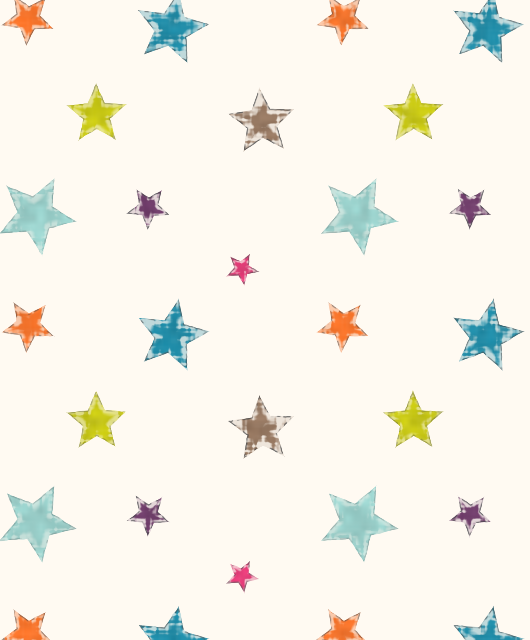
Reproduce this pattern procedurally as a Shadertoy shader.

```glsl
// Worn, hand-stamped five-pointed stars in seven colours on cream cloth.
// Each colour repeats on its own grid; a folded-angle distance gives the star,
// and crossed thread noise frays the paint and breaks the thin dark outline.

const float TAU = 6.2831853;
const float ROW_STEP = 0.480;    // vertical repeat, in canvas heights
const float COLUMN_STEP = 0.492; // usual horizontal repeat
const float WIDE_STEP = 0.503;   // repeat of the aqua and plum stars
const vec3 CLOTH = vec3(1.0, 0.98, 0.95);
const vec3 PENCIL = vec3(0.27, 0.28, 0.29);

float hash(vec2 p) {
    return fract(sin(dot(p, vec2(127.1, 311.7))) * 43758.5453);
}

float noise(vec2 p) {
    vec2 i = floor(p), f = fract(p);
    f = f * f * (3.0 - 2.0 * f);
    return mix(mix(hash(i), hash(i + vec2(1, 0)), f.x),
               mix(hash(i + vec2(0, 1)), hash(i + vec2(1, 1)), f.x), f.y);
}

// Crossed horizontal and vertical threads, 0 to 1
float weave(vec2 p) {
    return 0.5 * (noise(p * vec2(50.0, 260.0)) + noise(p * vec2(260.0, 50.0) + 31.0));
}

// Signed distance to a unit star with one tip at angle turn; negative inside
float starDistance(vec2 p, float turn) {
    float sector = TAU / 5.0;
    float a = atan(p.y, p.x) - turn;
    a = abs(mod(a + 0.5 * sector, sector) - 0.5 * sector);
    vec2 folded = length(p) * vec2(cos(a), sin(a));
    vec2 tip = vec2(1.0, 0.0);
    vec2 notch = 0.46 * vec2(cos(0.5 * sector), sin(0.5 * sector));
    vec2 edge = notch - tip;
    return dot(folded - tip, normalize(vec2(edge.y, -edge.x)));
}

// Paints one colour of star over the base, repeated across the canvas
vec3 stampStars(vec3 base, vec2 p, vec2 centre, float radius, float degrees,
                float columnStep, float wear, vec3 tint) {
    vec2 period = vec2(columnStep, ROW_STEP);
    vec2 q = p - centre;
    vec2 cell = floor(q / period + 0.5);
    q -= cell * period;

    // Cloth grain, shifted for every star
    vec2 grain = q + centre * 7.0 + cell * 1.37;
    float threads = weave(grain);
    float blotch = noise(grain * 75.0);

    float pixel = 1.0 / iResolution.y;
    float d = starDistance(q / radius, radians(degrees)) * radius;
    d += (threads - 0.5) * 0.0018;
    float inside = 1.0 - smoothstep(-0.5 * pixel, 0.5 * pixel, d);

    // Solid heart, pale scratched rim
    float depth = -d / radius;
    float fray = (blotch - 0.5) * 0.22 + (threads - 0.5) * 0.28;
    float solid = smoothstep(0.04, 0.17, depth + wear * (fray - 0.04));
    float rim = mix(0.75, 0.12, wear) + 0.75 * smoothstep(0.38, 0.8, threads);
    float ink = mix(min(rim, 0.9), 0.92 + 0.08 * threads, solid);
    vec3 paint = mix(CLOTH, tint * (0.93 + 0.14 * blotch), ink);

    // Broken pencil line just inside the edge
    float line = 1.0 - smoothstep(0.0, 0.0008 + pixel, abs(d + 0.0008));
    line *= wear * smoothstep(0.25, 0.6, noise(grain * 190.0 + 9.0));
    paint = mix(paint, PENCIL, 0.75 * line);
    return mix(base, paint, inside);
}

void mainImage(out vec4 fragColor, in vec2 fragCoord) {
    vec2 p = fragCoord / iResolution.y;
    vec3 color = CLOTH;

    // Centre, radius, turn in degrees, column step, wear, tint
    color = stampStars(color, p, vec2(0.044, 0.491), 0.0425, -22.0,
                       COLUMN_STEP, 0.65, vec3(0.95, 0.43, 0.14)); // orange
    color = stampStars(color, p, vec2(0.268, 0.475), 0.0590, 7.0,
                       COLUMN_STEP, 0.75, vec3(0.10, 0.53, 0.64)); // blue
    color = stampStars(color, p, vec2(0.151, 0.341), 0.0485, 19.0,
                       0.495, 0.45, vec3(0.77, 0.77, 0.05));       // lime
    color = stampStars(color, p, vec2(0.409, 0.329), 0.0540, 22.0,
                       COLUMN_STEP, 0.95, vec3(0.57, 0.45, 0.36)); // brown
    color = stampStars(color, p, vec2(0.056, 0.184), 0.0640, -9.0,
                       WIDE_STEP, 0.35, vec3(0.58, 0.80, 0.78));   // aqua
    color = stampStars(color, p, vec2(0.232, 0.196), 0.0345, -20.0,
                       WIDE_STEP, 0.90, vec3(0.42, 0.22, 0.40));   // plum
    color = stampStars(color, p, vec2(0.378, 0.100), 0.0265, -10.0,
                       COLUMN_STEP, 0.70, vec3(0.88, 0.21, 0.45)); // pink

    fragColor = vec4(color, 1.0);
}
```
